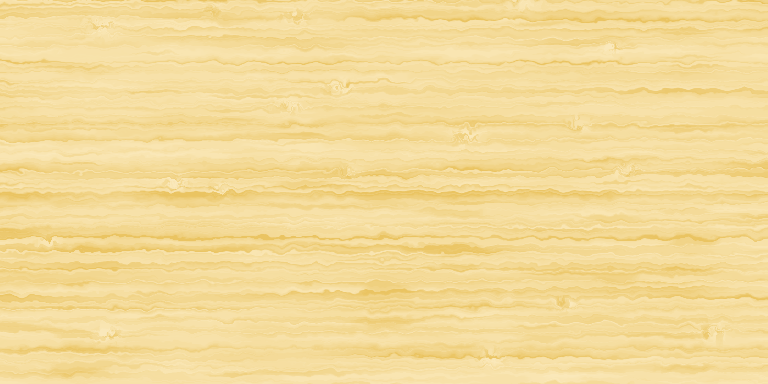
Write a WebGL 1 fragment shader that draws this texture.

```glsl
precision highp float;
// Pale bamboo-like wood: stacked horizontal strips, each with one crisp
// edge fading into a soft tint, made ragged by fine noise and disturbed by
// small scattered knots. One stepped darkness value picks the colour.
uniform vec2 u_resolution;

#define LIGHT_WOOD vec3(0.975, 0.897, 0.695)
#define DARK_WOOD vec3(0.920, 0.775, 0.400)
#define MEAN_TONE 0.31
#define CONTRAST 1.3
#define STRIPS 23.0
#define WOBBLE 0.021
#define TONE_STEPS 9.0
#define KNOT_CELLS 3.5
#define KNOT_CHANCE 0.6
#define KNOT_SIZE vec2(0.038, 0.022)

float hash(vec2 p) {
  return fract(sin(dot(p, vec2(127.1, 311.7))) * 43758.5453);
}

float noise(vec2 p) {
  vec2 i = floor(p), f = fract(p);
  f = f * f * (3.0 - 2.0 * f);
  float low = mix(hash(i), hash(i + vec2(1.0, 0.0)), f.x);
  float high = mix(hash(i + vec2(0.0, 1.0)), hash(i + 1.0), f.x);
  return mix(low, high, f.y);
}

float fbm(vec2 p) {
  float sum = 0.0, amp = 0.5;
  for (int i = 0; i < 3; i++) {
    sum += amp * noise(p);
    p = p * 2.03 + 17.3;
    amp *= 0.5;
  }
  return sum / 0.875;
}

// Soft mask of the scattered knots, searched in the neighbouring cells
float knotMask(vec2 p) {
  vec2 cell = floor(p * KNOT_CELLS);
  float mask = 0.0;
  for (int j = -1; j <= 1; j++) {
    for (int i = -1; i <= 1; i++) {
      vec2 c = cell + vec2(float(i), float(j));
      vec2 jitter = vec2(hash(c + 3.1), hash(c + 8.7));
      vec2 d = (p - (c + jitter) / KNOT_CELLS) / KNOT_SIZE;
      d /= 0.6 + 0.6 * hash(c + 21.4);
      mask += step(hash(c + 14.9), KNOT_CHANCE) * exp(-dot(d, d));
    }
  }
  return min(mask, 1.0);
}

// Strips with a crisp edge on one side, fading towards the other
float strips(vec2 p, float count, float seed) {
  float s = p.y * count + 0.8 * noise(vec2(p.x * 0.5, p.y * 9.0) + seed);
  float id = floor(s), f = fract(s);
  float side = step(0.6, hash(vec2(id, seed + 5.0)));
  f = mix(1.0 - f, f, side);
  float blur = clamp(count / u_resolution.y, 0.02, 0.4);
  float profile = smoothstep(0.0, blur, f) * exp(-3.0 * f);
  profile *= 1.0 - smoothstep(1.0 - blur, 1.0, f);
  float along = noise(vec2(p.x * 4.0 + seed, id));
  float strength = mix(hash(vec2(id, seed)), along, 0.5);
  return profile * strength * strength;
}

// Partly flattens the tone into patches with clear borders
float stepped(float tone) {
  float t = tone * TONE_STEPS;
  float flat_tone = floor(t) + smoothstep(0.3, 0.7, fract(t));
  return mix(tone, flat_tone / TONE_STEPS, 0.8);
}

void main() {
  vec2 p = gl_FragCoord.xy / u_resolution.y;
  float knot = knotMask(p);

  // Ragged grain edges, strongly swirled inside knots
  vec2 q = p;
  q.y += WOBBLE * (fbm(p * vec2(34.0, 48.0)) - 0.5);
  q.y += 0.07 * knot * (fbm(p * vec2(48.0, 36.0) + 40.0) - 0.5);

  // Coarse to fine strips, heavier a little below the middle
  float grain = 0.95 * strips(q, STRIPS, 11.0);
  grain += 0.85 * strips(q, STRIPS * 1.9, 37.0);
  grain += 0.65 * strips(q, STRIPS * 3.7, 73.0);
  float offCentre = (p.y - 0.42) / 0.16;
  grain *= 0.88 + 0.45 * exp(-offCentre * offCentre);

  // Broad tint, fine streaks and thin short smears
  float tone = grain;
  tone += 0.14 * noise(q * vec2(0.6, 12.0) + 5.0);
  tone += 0.17 * (noise(q * vec2(9.0, 110.0)) - 0.5);
  tone += 0.25 * smoothstep(0.74, 0.9, noise(q * vec2(5.0, 80.0) + 90.0));
  tone = MEAN_TONE + CONTRAST * (tone - 0.30);

  // Dark flecks and pale patches in the knots
  float fleck = fbm(vec2(p.x * 55.0, q.y * 90.0) + 60.0);
  tone += knot * (0.6 * smoothstep(0.54, 0.64, fleck) - 0.25);

  tone = clamp(stepped(tone), -0.12, 1.05);
  gl_FragColor = vec4(mix(LIGHT_WOOD, DARK_WOOD, tone), 1.0);
}
```
